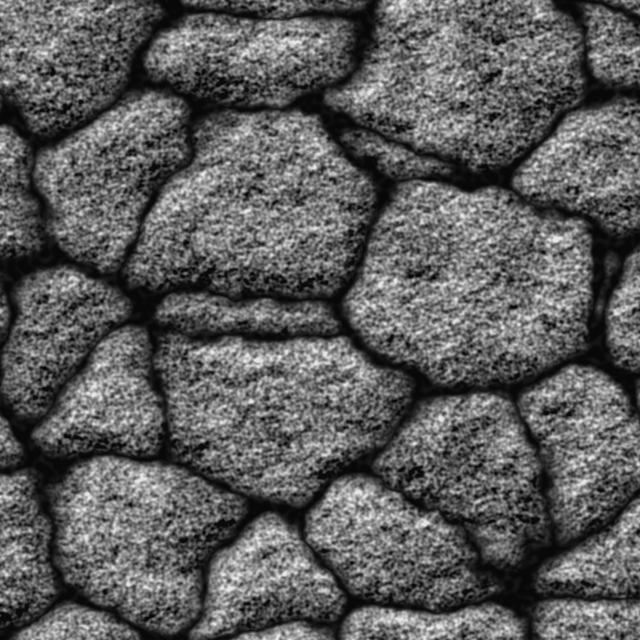
Write a Shadertoy shader that draws this texture.

```glsl
// Dry stone wall: rough grey boulders with narrow black joints, lit from above.

vec3 hash3(vec2 p) {
    vec3 q = fract(p.xyx * vec3(0.1031, 0.1030, 0.0973));
    q += dot(q, q.yxz + 33.33);
    return fract((q.xxy + q.yzz) * q.zyx);
}

vec2 gradientAt(vec2 cell) {
    float angle = 6.2832 * hash3(cell + 71.0).x;
    return vec2(cos(angle), sin(angle));
}

float gradientNoise(vec2 p) {
    vec2 i = floor(p), f = fract(p);
    vec2 u = f * f * f * (f * (f * 6.0 - 15.0) + 10.0);
    vec2 e = vec2(0.0, 1.0);
    float low = mix(dot(gradientAt(i), f), dot(gradientAt(i + e.yx), f - e.yx), u.x);
    float high = mix(dot(gradientAt(i + e), f - e), dot(gradientAt(i + 1.0), f - 1.0), u.x);
    return mix(low, high, u.y);
}

// Centre of the stone in a grid cell (xy) and its size bonus (z)
vec3 stoneSeed(vec2 cell) {
    vec3 h = hash3(cell + 19.0);
    return vec3(cell + 0.5 + 0.8 * (h.xy - 0.5), 0.5 * h.z);
}

// Weighted Voronoi: x = rounded distance to the joint, yz = stone cell
vec3 stoneLayout(vec2 p) {
    vec2 q = p * vec2(3.8, 4.9) + 3.0;
    q += 0.25 * vec2(gradientNoise(p * 5.0), gradientNoise(p * 5.0 + 40.0));
    q += 0.07 * vec2(gradientNoise(p * 15.0 + 9.0), gradientNoise(p * 15.0 + 60.0));
    q += 0.03 * gradientNoise(p * 42.0);
    vec2 base = floor(q), owner = base;
    vec3 nearest = vec3(0.0);
    float best = 1e3;
    for (int j = -2; j <= 2; j++)
    for (int i = -2; i <= 2; i++) {
        vec2 cell = base + vec2(i, j);
        vec3 seed = stoneSeed(cell);
        float d = dot(q - seed.xy, q - seed.xy) - seed.z;
        if (d < best) { best = d; nearest = seed; owner = cell; }
    }
    // Smooth minimum over all neighbours rounds the corners
    float sum = 1e-6;
    for (int j = -2; j <= 2; j++)
    for (int i = -2; i <= 2; i++) {
        vec2 cell = base + vec2(i, j);
        if (cell == owner) continue;
        vec3 seed = stoneSeed(cell);
        float d = dot(q - seed.xy, q - seed.xy) - seed.z;
        sum += exp(-18.0 * (d - best) / (2.0 * length(seed.xy - nearest.xy)));
    }
    return vec3(-log(sum) / 18.0, owner);
}

// Rough rock surface, from broad lumps down to fine grain
float rockRelief(vec2 p) {
    float height = 0.0, amplitude = 1.5;
    p *= vec2(7.0, 9.0);
    for (int i = 0; i < 5; i++) {
        height += amplitude * gradientNoise(p);
        p = mat2(1.6, 1.2, -1.2, 1.6) * p + 5.3;
        amplitude *= 0.62;
    }
    return height;
}

float dome(float edge) {
    return smoothstep(-0.06, 0.26, edge);
}

void mainImage(out vec4 fragColor, in vec2 fragCoord) {
    vec2 p = fragCoord / iResolution.y;
    vec2 toLight = 0.004 * vec2(-0.35, 0.94);

    vec3 stone = stoneLayout(p);
    float edge = stone.x;
    vec3 character = hash3(stone.yz + 5.0);
    vec2 local = p + 7.0 * character.xy;

    // Slope towards the light: rounded body plus rough surface
    float bodySlope = dome(edge) - dome(stoneLayout(p + toLight).x);
    float grainSlope = rockRelief(local) - rockRelief(local + toLight);
    float tone = 0.45 + 0.08 * (character.z - 0.5);
    tone += 1.8 * clamp(bodySlope, -0.1, 0.1) + 0.8 * grainSlope;

    // Broken facets, weathering and slanted dark crevices
    float facet = gradientNoise(local * vec2(7.0, 6.0));
    tone += 0.11 * (smoothstep(-0.06, 0.06, facet) - 0.5);
    tone += 0.1 * gradientNoise(local * 13.0);
    vec2 slanted = mat2(0.9, -0.4, 0.4, 0.9) * local;
    float crevice = gradientNoise(slanted * vec2(22.0, 48.0));
    tone -= 0.2 * smoothstep(0.2, 0.5, crevice);

    // Mineral speckle
    tone += 0.32 * gradientNoise(local * 95.0);
    tone += 0.32 * gradientNoise(slanted * 165.0);

    // Shadowed flanks and black joints with faint rubble
    tone *= mix(0.6, 1.0, smoothstep(0.0, 0.13, edge));
    float ragged = edge + 0.035 * gradientNoise(p * 24.0);
    float rubble = 0.03 + 0.12 * max(gradientNoise(p * 70.0), 0.0);
    tone = mix(rubble, max(tone, 0.04), smoothstep(-0.01, 0.05, ragged));

    fragColor = vec4(vec3(clamp(tone, 0.0, 0.9)), 1.0);
}
```
